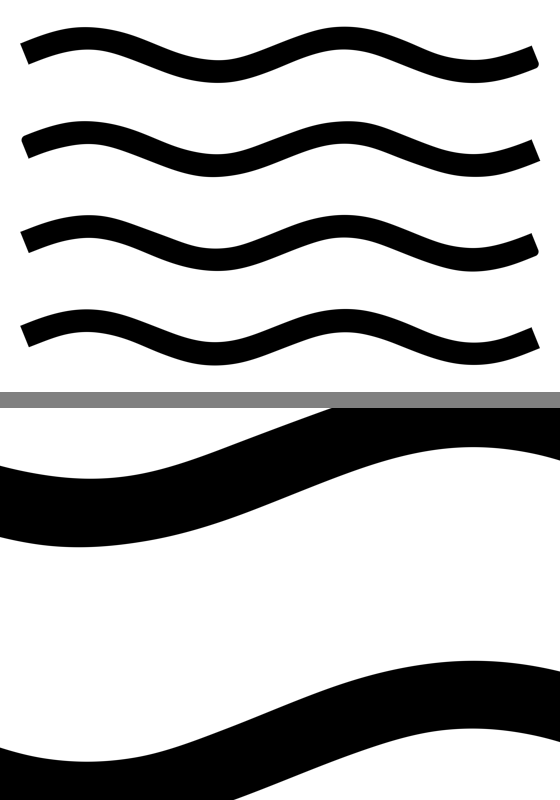
Top, the full canvas; bottom, a detail of the centre.
Write a Shadertoy shader that draws this pattern.

```glsl
// Lengths are in units of the canvas height
const float ROWS = 4.0;
const float ROW_SPACING = 0.2399;
const float TOP_ROW_Y = 0.8596;
const float PERIOD = 0.6574;
const float CREST_X = 0.2216;
const float AMPLITUDE = 0.0424;
const float HALF_WIDTH = 0.0291;
const float LEFT_END = 0.0624;
const float RIGHT_END = 1.3669;
const float CORNER_RADIUS = 0.012;
const float WOBBLE = 0.0012;
const float WOBBLE_CELL = 0.085;
const vec3 INK = vec3(0.0);
const vec3 PAPER = vec3(1.0);
const float TAU = 6.28318;

float hash(vec2 p) {
    return fract(sin(dot(p, vec2(127.1, 311.7))) * 43758.5453);
}

// Smooth noise along x in -1..1, with a separate track per seed
float edgeNoise(float x, float seed) {
    float cell = floor(x);
    float f = smoothstep(0.0, 1.0, x - cell);
    return 2.0 * mix(hash(vec2(cell, seed)), hash(vec2(cell + 1.0, seed)), f) - 1.0;
}

float waveHeight(float x) {
    return AMPLITUDE * cos((x - CREST_X) * TAU / PERIOD);
}

float waveSlope(float x) {
    return -AMPLITUDE * TAU / PERIOD * sin((x - CREST_X) * TAU / PERIOD);
}

// Signed distance to one thick wave with ends cut square to its path
float waveBand(vec2 p, float row) {
    // Slide the foot point until it lies square below p
    float foot = p.x;
    for (int i = 0; i < 4; i++) {
        float m = waveSlope(foot);
        foot += (p.x - foot + (p.y - waveHeight(foot)) * m) / (1.0 + m * m);
    }
    vec2 normal = normalize(vec2(-waveSlope(foot), 1.0));
    float across = dot(p - vec2(foot, waveHeight(foot)), normal);

    // Distance past the nearer end
    bool onRight = p.x > 0.5 * (LEFT_END + RIGHT_END);
    float endX = onRight ? RIGHT_END : LEFT_END;
    vec2 tangent = normalize(vec2(1.0, waveSlope(endX)));
    float past = dot(p - vec2(endX, waveHeight(endX)), tangent) * (onRight ? 1.0 : -1.0);

    // Slightly uneven edges
    bool upper = across > 0.0;
    float seed = row * 2.0 + (upper ? 1.0 : 0.0);
    float halfWidth = HALF_WIDTH + WOBBLE * edgeNoise(foot / WOBBLE_CELL, seed);

    // One worn corner on every row but the last, alternating sides
    bool oddRow = mod(row, 2.0) > 0.5;
    bool worn = row < ROWS - 1.5 && onRight != oddRow && upper == oddRow;
    float radius = worn ? CORNER_RADIUS : 0.001;

    vec2 q = vec2(past, abs(across) - halfWidth) + radius;
    return length(max(q, 0.0)) + min(max(q.x, q.y), 0.0) - radius;
}

void mainImage(out vec4 fragColor, in vec2 fragCoord) {
    vec2 p = fragCoord / iResolution.y;
    float pixel = 1.0 / iResolution.y;

    // Rows are counted from the top
    float row = clamp(floor((TOP_ROW_Y - p.y) / ROW_SPACING + 0.5), 0.0, ROWS - 1.0);
    p.y -= TOP_ROW_Y - row * ROW_SPACING;

    float ink = 1.0 - smoothstep(-0.75 * pixel, 0.75 * pixel, waveBand(p, row));
    fragColor = vec4(mix(PAPER, INK, ink), 1.0);
}
```
